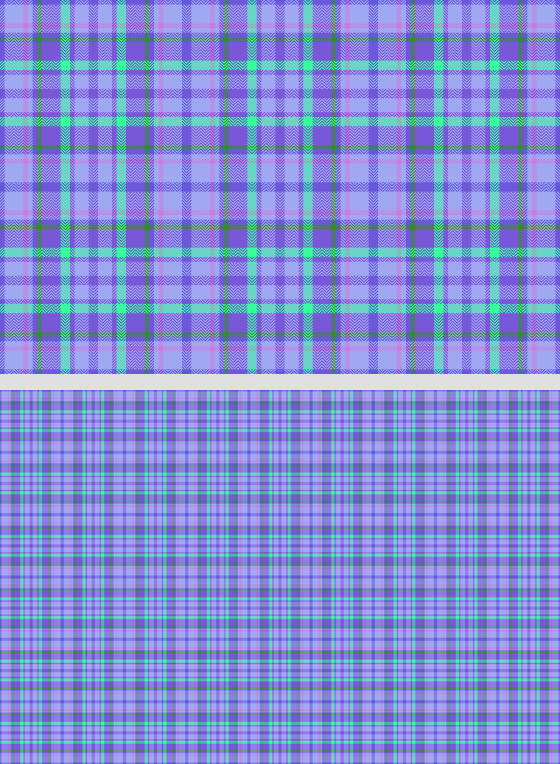
Top, the tile; bottom, the same tile 3 across and 3 down.
Reproduce this pattern procedurally as a Shadertoy shader.

```glsl
// Tartan cloth: one mirrored stripe sequence is used for both warp and weft,
// and a herringbone twill decides which of the two threads lies on top.
// Three setts across and two down, each forty stripe units wide.

// Antialiased step; w is the width of one pixel in the units of x.
float softStep(float edge, float x, float w) {
    return clamp((x - edge) / w + 0.5, 0.0, 1.0);
}

// Thread colour at position t, in setts; the sequence mirrors at both ends.
vec3 threadColor(float t, float pixel) {
    const vec3 sky    = vec3(0.63, 0.66, 0.95);
    const vec3 indigo = vec3(0.39, 0.34, 0.86);
    const vec3 violet = vec3(0.47, 0.34, 0.85);
    const vec3 pink   = vec3(0.80, 0.48, 0.87);
    const vec3 green  = vec3(0.19, 0.56, 0.12);
    const vec3 mint   = vec3(0.22, 1.00, 0.62);

    float d = abs(fract(t + 0.5) - 0.5) * 40.0;
    float w = pixel * 40.0;

    // Each line starts the next stripe outward from the mirror axis.
    vec3 c = indigo;
    c = mix(c, sky,    softStep( 1.0, d, w));
    c = mix(c, pink,   softStep( 5.0, d, w));
    c = mix(c, sky,    softStep( 6.0, d, w));
    c = mix(c, indigo, softStep( 7.0, d, w));
    c = mix(c, green,  softStep( 8.0, d, w));
    c = mix(c, violet, softStep( 9.0, d, w));
    c = mix(c, mint,   softStep(13.0, d, w));
    c = mix(c, violet, softStep(15.0, d, w));
    c = mix(c, sky,    softStep(16.0, d, w));
    c = mix(c, violet, softStep(19.0, d, w));
    return c;
}

// Herringbone twill: diagonal ribs that turn back at every stripe unit.
float twill(vec2 p, float pixel) {
    float zigzag = abs(fract(p.x * 20.0) - 0.5) / 20.0;
    float rib = abs(fract((p.y + zigzag) * 64.0) - 0.5) * 2.0;
    return softStep(0.5, rib, pixel * 128.0);
}

void mainImage(out vec4 fragColor, in vec2 fragCoord) {
    vec2 setts = vec2(3.0, 2.0);
    vec2 p = fragCoord / iResolution.xy * setts;
    vec2 pixel = setts / iResolution.xy;

    vec3 warp = threadColor(p.x, pixel.x);
    vec3 weft = threadColor(p.y, pixel.y);
    fragColor = vec4(mix(warp, weft, twill(p, pixel.y)), 1.0);
}
```
